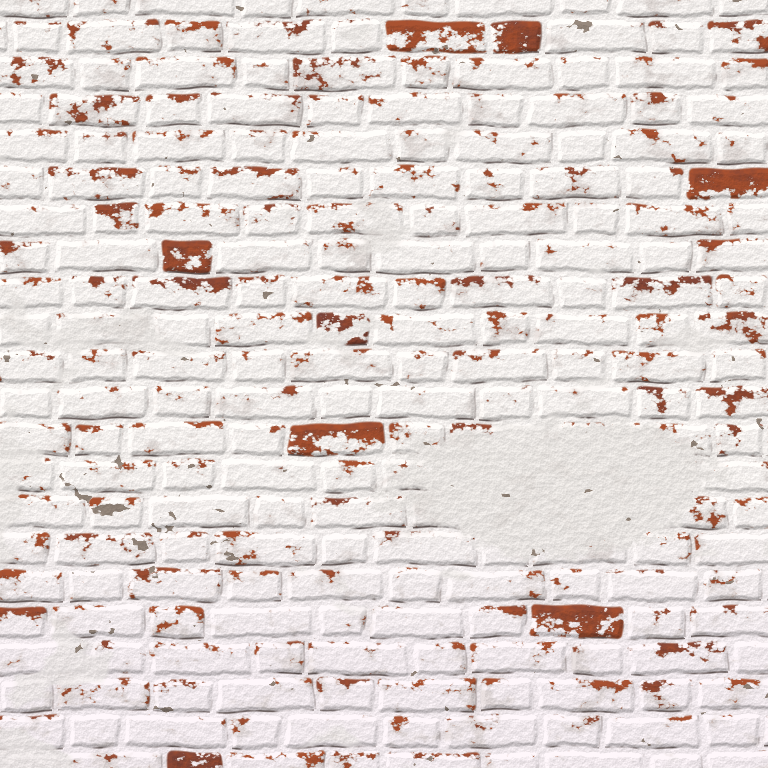
Give the GLSL for this texture, as a Shadertoy shader.

```glsl
#define ROWS 21.0            // courses down
#define PAIRS 4.8            // long + short brick pairs across
#define LONG_SHARE 0.635     // part of a pair taken by the long brick
#define JOINT 0.0034         // half width of a joint
#define WEAR -3.2            // base level of paint loss
#define BARE_SHARE 0.04      // share of bricks almost without paint
#define CREVICE 0.0022       // half width of the dark gap under a brick
#define RELIEF 0.28          // strength of the light from above
#define PLASTER_POS vec2(0.73, 0.37)
#define PLASTER_SIZE vec2(0.19, 0.085)
#define STAIN_POS vec2(0.16, 0.33)

const vec3 PAINT = vec3(0.945, 0.930, 0.920);
const vec3 PAINT_LOW = vec3(0.935, 0.905, 0.920);
const vec3 GRIME = vec3(0.79, 0.755, 0.74);
const vec3 PLASTER = vec3(0.885, 0.870, 0.855);
const vec3 SCUFF = vec3(0.70, 0.60, 0.56);
const vec3 CLAY = vec3(0.62, 0.30, 0.18);
const vec3 DARK_CLAY = vec3(0.43, 0.24, 0.21);
const vec3 STAIN = vec3(0.49, 0.43, 0.38);
const vec3 GAP = vec3(0.36, 0.31, 0.30);

struct Brick { vec2 pos; vec2 halfSize; vec2 id; float dist; };

float hash(vec2 p) {
    vec3 a = fract(p.xyx * 0.1031);
    a += dot(a, a.yzx + 33.33);
    return fract((a.x + a.y) * a.z);
}

// Distance to the nearest scattered point
float cellular(vec2 p) {
    vec2 cell = floor(p), f = fract(p);
    float best = 4.0;
    for (int y = -1; y <= 1; y++)
    for (int x = -1; x <= 1; x++) {
        vec2 o = vec2(x, y), c = cell + o;
        vec2 r = o + vec2(hash(c), hash(c + 57.3)) - f;
        best = min(best, dot(r, r));
    }
    return sqrt(best);
}

// Three cellular octaves, scaled to mean 0 and deviation 1
float layered(vec2 p) {
    float n = 0.5 * cellular(p) + 0.3 * cellular(p * 2.2 + 7.1)
            + 0.2 * cellular(p * 4.7 + 3.7);
    return (n - 0.45) / 0.11;
}

// Slow sines that bend the courses
vec2 wobble(vec2 p) {
    return 0.0017 * vec2(sin(p.y * 47.0 + 2.0 * sin(p.x * 19.0)),
                         sin(p.x * 23.0 + 2.0 * sin(p.y * 13.0)))
         + 0.0009 * sin(p.yx * vec2(131.0, 97.0) + p * 61.0);
}

// Courses of alternating long and short bricks, shifted by half a pair
Brick brickAt(vec2 p) {
    p += wobble(p);
    float r = (1.0 - p.y) * ROWS + 0.5, row = floor(r);
    float u = p.x * PAIRS + 0.16 + 0.5 * mod(row, 2.0)
            + 0.16 * (hash(vec2(row, 4.0)) - 0.5);
    float pair = floor(u), f = fract(u);
    float split = LONG_SHARE + 0.07 * (hash(vec2(pair, row)) - 0.5);
    float isShort = step(split, f);
    float width = mix(split, 1.0 - split, isShort);
    Brick b;
    b.id = vec2(2.0 * pair + isShort, row);
    b.pos = vec2((f - 0.5 * (split * (1.0 + isShort) + isShort - split * isShort)) / PAIRS,
                 (0.5 - fract(r)) / ROWS);
    b.halfSize = 0.5 * vec2(width / PAIRS, 1.0 / ROWS) - JOINT
               - 0.0015 * hash(b.id + 9.0);
    vec2 q = abs(b.pos) - b.halfSize + 0.005;
    b.dist = length(max(q, 0.0)) + min(max(q.x, q.y), 0.0) - 0.005;
    return b;
}

// Raised bricks with gritty paint; plaster levels the joints
float surface(vec2 p, float plaster) {
    float grit = layered(p * 75.0);
    float d = brickAt(p).dist + 0.0006 * grit;
    return 0.004 * smoothstep(-0.001, 0.006, -d) * (1.0 - plaster) + 0.00022 * grit;
}

void mainImage(out vec4 fragColor, in vec2 fragCoord) {
    vec2 p = fragCoord / iResolution.xy;
    Brick b = brickAt(p);
    float inside = 1.0 - smoothstep(-0.001, 0.0025, b.dist);
    float flakes = layered(p * vec2(42.0, 58.0));
    float clusters = layered(p * vec2(13.0, 19.0) + 21.0);
    float slow = layered(p * vec2(4.0, 7.0) + 40.0);

    // Plaster: one wide patch and smaller scattered ones
    float rim = length((p - PLASTER_POS) / PLASTER_SIZE) + 0.12 * slow + 0.05 * flakes;
    float plaster = max(1.0 - smoothstep(0.9, 1.1, rim), 0.8 * smoothstep(1.3, 1.8, slow));

    // Paint, grime and tint
    vec3 color = mix(PAINT_LOW, PAINT, smoothstep(0.1, 0.4, p.y));
    color = mix(color, GRIME, 0.55 * smoothstep(0.1, 2.2, clusters + 0.35 * flakes) * (0.4 + 0.6 * inside));
    color = mix(color, PLASTER, 0.7 * plaster);

    // Paint loss, strongest along the upper edge of each brick
    float height = b.pos.y / b.halfSize.y * 0.5 + 0.5;
    float luck = hash(b.id + 31.0);
    float loss = WEAR + 2.2 * luck + 2.5 * step(1.0 - BARE_SHARE, luck)
               + 2.2 * smoothstep(0.35, 1.0, height) - 1.0 + flakes + 0.75 * clusters
               - 0.8 * (1.0 - smoothstep(0.0, 0.27, p.y)) - 4.0 * plaster;
    float soft = max(0.12, 0.7 * fwidth(loss));
    float bare = smoothstep(-soft, soft, loss) * inside;
    color = mix(color, SCUFF, 0.55 * smoothstep(-1.1, 0.1, loss) * inside);
    vec3 clay = mix(CLAY, DARK_CLAY, clamp(0.75 * hash(b.id + 71.0) - 0.15 * flakes, 0.0, 1.0));
    color = mix(color, clay, bare);

    // Brown stains gathered around one place
    vec2 away = (p - STAIN_POS) / vec2(0.17, 0.07);
    float stain = layered(p * vec2(20.0, 28.0) + 11.0) - 2.8 + 1.8 * exp(-dot(away, away));
    color = mix(color, STAIN, 0.85 * smoothstep(-0.1, 0.2, stain) * (1.0 - bare));

    // Broken dark gaps under the bricks, fainter beside them
    vec2 gap = abs(b.pos + vec2(-b.halfSize.x, b.halfSize.y) + vec2(-0.001, 0.001));
    vec2 dark = 1.0 - smoothstep(vec2(0.0), vec2(CREVICE), gap);
    dark *= step(abs(b.pos.yx), b.halfSize.yx);
    float broken = smoothstep(-0.6, 1.3, clusters + 1.6 * (hash(b.id + 5.0) - 0.5));
    color = mix(color, GAP, max(0.3 * dark.x, 0.85 * dark.y) * broken * (1.0 - plaster));

    // Light from above
    vec2 stepUp = vec2(-0.0006, 0.0015);
    float slope = (surface(p, plaster) - surface(p + stepUp, plaster)) / stepUp.y;
    color *= 1.0 + RELIEF * clamp(slope, -1.0, 0.25);
    fragColor = vec4(clamp(color, 0.0, 1.0), 1.0);
}
```
